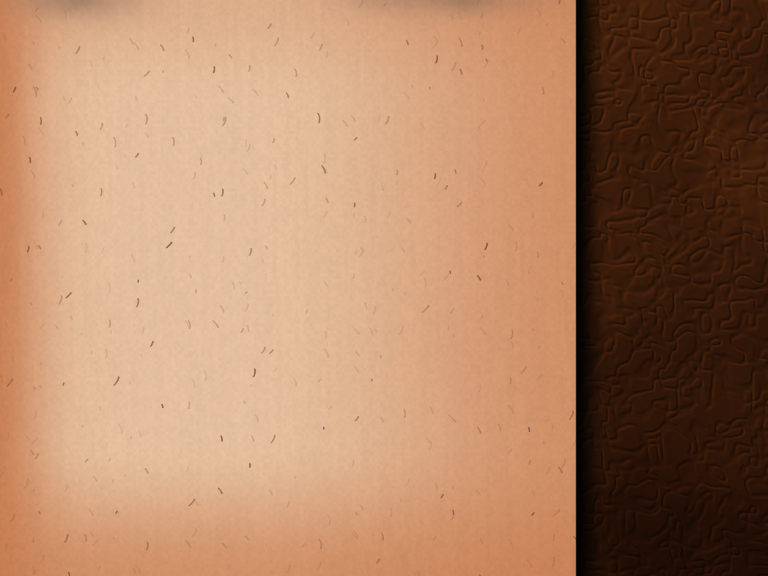
A Shadertoy shader for this background:

```glsl
// Draws an aged sheet of fibrous paper lying on dark embossed leather.
#define PAPER_EDGE 0.75      // right side of the sheet, fraction of the width
#define SHADOW_WIDTH 0.055   // shadow cast on the leather
#define GRAIN_AMOUNT 0.055   // paper roughness
#define FIBRE_DENSITY 0.36   // share of cells holding a fibre
#define LEATHER_SCALE 62.0   // wrinkles per canvas height
#define LEATHER_RELIEF 0.36  // strength of the embossing
#define PAPER_LIGHT vec3(0.895, 0.748, 0.615)
#define PAPER_STAIN vec3(0.780, 0.490, 0.320)
#define SMUDGE_COLOR vec3(0.540, 0.420, 0.350)
#define FIBRE_COLOR vec3(0.430, 0.270, 0.230)
#define LEATHER_LIGHT vec3(0.285, 0.140, 0.052)
#define LEATHER_DARK vec3(0.125, 0.050, 0.018)

float hash(vec2 p) {
    return fract(sin(dot(p, vec2(127.1, 311.7))) * 43758.55);
}

float noise(vec2 p) {
    vec2 cell = floor(p), f = fract(p);
    f = f * f * (3.0 - 2.0 * f);
    float low = mix(hash(cell), hash(cell + vec2(1, 0)), f.x);
    float high = mix(hash(cell + vec2(0, 1)), hash(cell + vec2(1, 1)), f.x);
    return mix(low, high, f.y);
}

float fbm(vec2 p) {
    float sum = 0.0, weight = 0.5;
    for (int i = 0; i < 4; i++) {
        sum += weight * noise(p);
        p = mat2(1.6, 1.2, -1.2, 1.6) * p + 7.3;
        weight *= 0.5;
    }
    return sum / 0.9375;
}

float segmentDistance(vec2 p, vec2 halfSpan) {
    float t = clamp(dot(p, halfSpan) / dot(halfSpan, halfSpan), -1.0, 1.0);
    return length(p - halfSpan * t);
}

// Short, mostly upright fibres scattered over several jittered grids
float fibres(vec2 p, float pixel) {
    float ink = 0.0;
    for (int i = 0; i < 4; i++) {
        float layer = float(i);
        float scale = 10.0 + 4.0 * layer;
        vec2 q = p * scale + layer * 13.7;
        vec2 id = floor(q);
        vec2 center = 0.25 + 0.5 * vec2(hash(id + 3.1), hash(id + 8.6));
        float angle = 1.57 + 1.6 * (hash(id + 5.2) - 0.5);
        float halfLength = mix(0.001, 0.008, hash(id + 1.9));
        vec2 offset = (fract(q) - center) / scale;
        offset.x += 30.0 * offset.y * offset.y;
        float d = segmentDistance(offset, halfLength * vec2(cos(angle), sin(angle)));
        float line = 1.0 - smoothstep(0.0003, 0.0008 + pixel, d);
        float strength = mix(0.12, 0.75, pow(hash(id + 9.4), 4.0));
        ink = max(ink, line * strength * step(hash(id), FIBRE_DENSITY));
    }
    return ink;
}

// Soft dark blot hanging from the top border
float blot(vec2 p, float x, vec2 size) {
    vec2 d = (p - vec2(x, 1.01)) / size;
    return exp(-dot(d, d));
}

vec3 paper(vec2 p, float edge, float pixel) {
    // Warm toning near the borders
    float wobble = 0.03 * (fbm(p * 5.0) - 0.5);
    float left = 0.92 * exp(-pow(max(p.x + wobble, 0.0) / 0.078, 1.5));
    float right = 0.74 * smoothstep(0.42, 1.05, p.x / edge + wobble);
    float bottom = 0.72 * (1.0 - smoothstep(-0.02, 0.24, p.y + wobble));
    float top = 0.25 * smoothstep(0.82, 1.0, p.y);
    float stain = 1.0 - (1.0 - left) * (1.0 - right) * (1.0 - bottom) * (1.0 - top);
    vec3 color = mix(PAPER_LIGHT, PAPER_STAIN, stain);

    // Grey smudges, grain and faint upright streaks
    float smudge = blot(p, 0.14 * edge, vec2(0.10, 0.038)) + blot(p, 0.77 * edge, vec2(0.14, 0.032));
    color = mix(color, SMUDGE_COLOR, min(smudge, 1.0) * (0.35 + 0.65 * fbm(p * 16.0)));
    float grain = 0.6 * noise(p * vec2(210.0, 170.0)) + 0.4 * noise(p * 370.0) - 0.5;
    float streak = noise(p * vec2(130.0, 9.0)) - 0.5;
    color *= 1.0 + GRAIN_AMOUNT * grain + 0.018 * streak;
    return mix(color, FIBRE_COLOR, fibres(p, pixel));
}

// Rounded bumps parted by winding creases
float leatherHeight(vec2 p) {
    vec2 q = p * LEATHER_SCALE;
    q += 1.4 * vec2(noise(q * 0.5), noise(q * 0.5 + 19.0));
    float crease = abs(noise(q) - 0.5);
    return smoothstep(0.0, 0.24, crease) + 0.3 * noise(q * 2.1);
}

vec3 leather(vec2 p, float edge) {
    float across = (p.x - edge) / 0.333;
    float tone = 0.20 + 0.52 * smoothstep(0.0, 0.75, p.y) - 0.14 * across;
    tone += 0.75 * (fbm(p * 4.5 + 2.0) - 0.45);
    vec3 color = mix(LEATHER_DARK, LEATHER_LIGHT, clamp(tone, 0.0, 1.15));
    vec2 toLight = vec2(-0.0016, 0.0018);
    float slope = leatherHeight(p - toLight) - leatherHeight(p + toLight);
    color *= 1.0 + LEATHER_RELIEF * clamp(slope, -1.2, 1.2);
    float shadow = smoothstep(-0.006, SHADOW_WIDTH, p.x - edge);
    return color * shadow;
}

void mainImage(out vec4 fragColor, in vec2 fragCoord) {
    vec2 p = fragCoord / iResolution.y;
    float pixel = 1.0 / iResolution.y;
    float edge = PAPER_EDGE * iResolution.x / iResolution.y;
    float onLeather = smoothstep(-pixel, pixel, p.x - edge);
    vec3 color = mix(paper(p, edge, pixel), leather(p, edge), onLeather);
    fragColor = vec4(color, 1.0);
}
```
